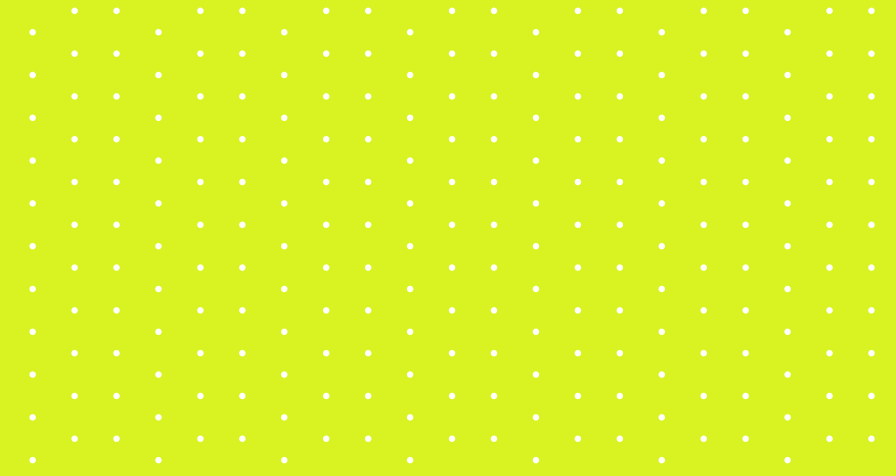
This pattern is drawn by a WebGL 2 fragment shader. Its source:

```glsl
#version 300 es
precision highp float;
// White pin dots on lime: every third column is shifted by half a row.

// Lengths are in canvas heights
#define COLUMN_PITCH 0.08811
#define ROW_PITCH 0.0899
#define FIRST_DOT vec2(0.0686, 0.0333)
#define DOT_RADIUS 0.0067
#define COLUMNS_PER_REPEAT 3.0
#define LIME vec3(0.85, 0.95, 0.13)
#define WHITE vec3(1.0, 1.0, 0.995)

uniform vec2 u_resolution;
out vec4 fragColor;

// Signed distance to the dot in the nearest lattice cell
float dotDistance(vec2 p) {
    vec2 pitch = vec2(COLUMN_PITCH, ROW_PITCH);
    vec2 cell = (p - FIRST_DOT) / pitch;
    float column = floor(cell.x + 0.5);

    // The first column of each repeat stays; the other two rise by half a row
    float inPair = step(0.5, mod(column, COLUMNS_PER_REPEAT));
    cell.y -= 0.5 * inPair;

    vec2 offset = (fract(cell + 0.5) - 0.5) * pitch;
    return length(offset) - DOT_RADIUS;
}

void main() {
    vec2 p = gl_FragCoord.xy / u_resolution.y;
    float edge = 0.7 / u_resolution.y;
    float coverage = 1.0 - smoothstep(-edge, edge, dotDistance(p));
    fragColor = vec4(mix(LIME, WHITE, coverage), 1.0);
}
```
